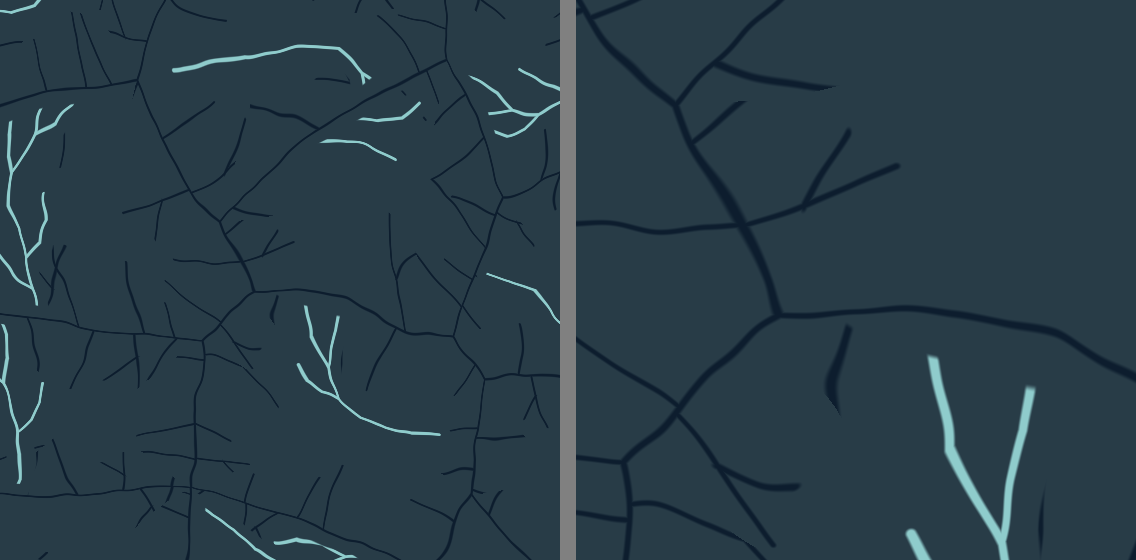
Left, the full canvas; right, a detail of the centre.
Give the GLSL for this pattern, as a WebGL 1 fragment shader.

```glsl
precision highp float;
// Drainage map: pale branching rivers inside basins split by dark ridge lines with side spurs.

uniform vec2 u_resolution;

const float BASIN = 0.38; // basin spacing in canvas units

vec2 hash2(vec2 p) {
  vec3 q = fract(p.xyx * vec3(0.1031, 0.1030, 0.0973));
  q += dot(q, q.yzx + 33.33);
  return fract((q.xx + q.yz) * q.zy);
}

// Two independent value noises, each in -0.5..0.5
vec2 noise2(vec2 p) {
  vec2 i = floor(p), f = fract(p);
  f = f * f * (3.0 - 2.0 * f);
  vec2 low = mix(hash2(i), hash2(i + vec2(1.0, 0.0)), f.x);
  vec2 high = mix(hash2(i + vec2(0.0, 1.0)), hash2(i + 1.0), f.x);
  return mix(low, high, f.y) - 0.5;
}

vec2 basinSite(vec2 cell) {
  return (cell + 0.14 + 0.72 * hash2(cell + 41.0)) * BASIN;
}

float segment(vec2 p, vec2 a, vec2 b) {
  vec2 pa = p - a, ba = b - a;
  return length(pa - ba * clamp(dot(pa, ba) / dot(ba, ba), 0.0, 1.0));
}

vec2 heading(float angle) {
  return vec2(cos(angle), sin(angle));
}

// Distance to a wandering trunk with side branches, p relative to the site
float river(vec2 p, vec2 cell) {
  float angle = 6.283 * hash2(cell + 7.0).x, dist = 1.0;
  vec2 a = -0.2 * heading(angle);
  for (int i = 0; i < 8; i++) {
    vec2 r = hash2(cell * 5.3 + float(i) * 3.7 + 60.0);
    angle += (r.x - 0.5) * 1.1;
    vec2 b = a + 0.055 * heading(angle);
    dist = min(dist, segment(p, a, b));
    if (i > 0 && r.y > 0.55) {
      float turn = r.x > 0.5 ? -1.0 : 1.0;
      float branchAngle = angle + turn * 0.95;
      vec2 c = a;
      for (int j = 0; j < 3; j++) {
        vec2 d = c + (0.03 + 0.02 * r.x) * heading(branchAngle);
        dist = min(dist, segment(p, c, d));
        branchAngle -= turn * (r.y - 0.45);
        c = d;
      }
    }
    a = b;
  }
  return dist;
}

// Distance to forked spurs; t runs along the ridge, d away from it
float spurs(float t, float d, vec2 seed) {
  float dist = 1.0;
  for (int k = -2; k <= 2; k++) {
    float id = floor(t / 0.085) + float(k);
    vec2 r = hash2(seed + id * vec2(1.7, 3.1));
    vec2 s = hash2(seed.yx + id * vec2(2.3, 1.9) + 19.0);
    if (r.x < 0.68) {
      float len = 0.06 + 0.11 * r.y, lean = 1.2 * s.y - 0.6;
      float x = t - (id + 0.2 + 0.6 * s.x) * 0.085 - lean * d * (1.0 - 2.0 * d);
      dist = min(dist, length(vec2(x * inversesqrt(1.0 + lean * lean), max(d - len, 0.0))));
      if (r.x < 0.2) {
        float fork = lean > 0.0 ? -1.1 : 1.1, slope = lean + fork;
        x -= fork * (d - 0.4 * len);
        float past = max(abs(d - 0.6 * len) - 0.2 * len, 0.0);
        dist = min(dist, length(vec2(x * inversesqrt(1.0 + slope * slope), past)));
      }
    }
  }
  return dist;
}

float stroke(float dist, float halfWidth) {
  float soft = max(0.0011, 0.6 / u_resolution.y);
  return 1.0 - smoothstep(halfWidth - soft, halfWidth + soft, dist);
}

void main() {
  vec2 p = gl_FragCoord.xy / u_resolution.y;
  // Broad meanders and small kinks
  p += 0.11 * noise2(p * 3.2 + 5.0) + 0.022 * noise2(p * 11.0) + 0.006 * noise2(p * 34.0);

  // Nearest basin
  vec2 home = floor(p / BASIN), cell = home, site = vec2(0.0);
  float nearest = 9.0;
  for (int y = -1; y <= 1; y++) for (int x = -1; x <= 1; x++) {
    vec2 c = home + vec2(x, y), s = basinSite(c);
    float d = distance(p, s);
    if (d < nearest) { nearest = d; cell = c; site = s; }
  }

  // Nearest ridge, with its position along the ridge
  float ridge = 9.0, along = 0.0;
  vec2 neighbour = cell;
  for (int y = -2; y <= 2; y++) for (int x = -2; x <= 2; x++) {
    if (x != 0 || y != 0) {
      vec2 c = cell + vec2(x, y), s = basinSite(c);
      vec2 normal = normalize(site - s), q = p - 0.5 * (site + s);
      float d = dot(q, normal);
      if (d < ridge) { ridge = d; along = dot(q, vec2(-normal.y, normal.x)); neighbour = c; }
    }
  }

  float water = river(p - site, cell);
  float spur = spurs(along, ridge, cell * 3.1 + neighbour * 7.7 + 90.0);
  float dark = max(stroke(ridge, 0.0019), stroke(spur, 0.0018) * smoothstep(0.022, 0.025, water));
  float pale = stroke(water, 0.0027) * smoothstep(0.022, 0.025, ridge);

  vec3 color = mix(vec3(0.157, 0.235, 0.28), vec3(0.05, 0.115, 0.18), dark);
  color = mix(color, vec3(0.56, 0.80, 0.80), pale);
  gl_FragColor = vec4(color, 1.0);
}
```
